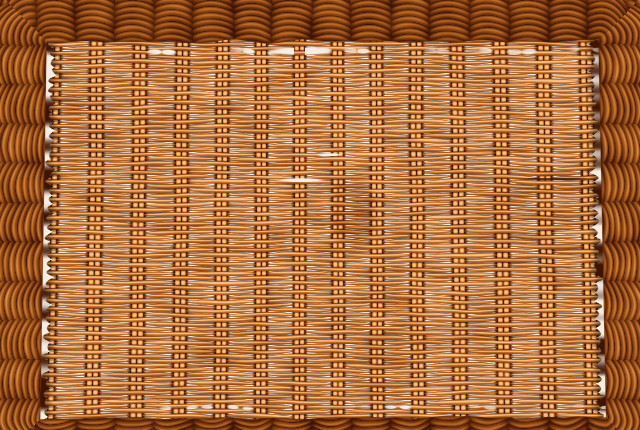
Reproduce this texture procedurally as a WebGL 1 fragment shader.

```glsl
precision highp float;
// Woven cane basket seen from above: flat floor weave inside four bundled walls.
uniform vec2 u_resolution;

#define ROW 0.0107
#define STRAND 0.0142
#define BUNDLE 0.0917
#define BOW 0.85
#define WALL_TONE 0.70
#define FLOOR_TONE 0.07
#define OPENING 0.28
#define DARK vec3(0.25, 0.08, 0.01)
#define BROWN vec3(0.56, 0.28, 0.08)
#define ORANGE vec3(0.78, 0.47, 0.19)
#define PALE vec3(0.97, 0.75, 0.52)
#define BACKDROP vec3(0.97, 0.93, 0.89)

vec2 hashDir(vec2 c) {
  float a = 6.2832 * fract(sin(dot(c, vec2(127.1, 311.7))) * 4375.85);
  return vec2(cos(a), sin(a));
}

// Gradient noise, about -0.7 to 0.7
float noise(vec2 p) {
  vec2 i = floor(p), f = fract(p);
  vec2 s = f * f * (3.0 - 2.0 * f), e = vec2(1.0, 0.0);
  float a = dot(hashDir(i), f);
  float b = dot(hashDir(i + e), f - e);
  float c = dot(hashDir(i + e.yx), f - e.yx);
  float d = dot(hashDir(i + 1.0), f - 1.0);
  return mix(mix(a, b, s.x), mix(c, d, s.x), s.y);
}

// Cane colour ramp from deep shadow to highlight
vec3 cane(float t) {
  vec3 c = mix(DARK, BROWN, clamp(t * 3.0, 0.0, 1.0));
  c = mix(c, ORANGE, clamp(t * 3.0 - 1.0, 0.0, 1.0));
  return mix(c, PALE, clamp(t * 3.0 - 2.0, 0.0, 1.0));
}

float cover(float d, float radius, float aa) {
  return clamp((radius - abs(d)) / aa + 0.5, 0.0, 1.0);
}

// Round profile lit from the positive side, q spans -1 to 1
float cylinder(float q) {
  float body = sqrt(max(0.0, 1.0 - q * q));
  float shine = exp(-6.0 * (q - 0.25) * (q - 0.25));
  return 0.04 + 0.5 * body + 0.44 * shine;
}

float lens(vec2 p, vec2 radius) {
  return 1.0 - smoothstep(0.6, 1.1, length(p / radius));
}

vec3 floorWeave(vec2 p, vec2 lo, vec2 hi) {
  float aa = 1.0 / (ROW * u_resolution.y);
  // Stakes fan out downwards and lean unevenly across the width
  float bend = 0.002 + 0.011 * sin(6.26 * (p.x - 0.714));
  float u = (p.x + bend - 0.745) / mix(0.0963, 0.0938, p.y) + 0.5;
  u += 0.03 * noise(vec2(floor(u + 0.5) * 3.7, p.y * 5.0));
  float stake = floor(u + 0.5), f = u - stake, side = abs(f);
  float rows = p.y / ROW + 0.6 * noise(p * vec2(5.0, 7.0));
  rows += 0.3 * noise(vec2(u * 1.3, rows * 0.5));

  // Odd and even rows trade places at each stake
  float parity = mod(stake, 2.0);
  float frontRow = 2.0 * floor((rows - parity) * 0.5 + 0.5) + parity;
  float backRow = 2.0 * floor((rows - 1.0 + parity) * 0.5 + 0.5) + 1.0 - parity;
  float df = rows - frontRow, db = rows - backRow;
  float z = cos(3.14159 * f);
  float broad = FLOOR_TONE + 0.08 * noise(p * 3.1) + 0.06 * noise(p * 8.0);
  broad -= 0.2 * lens(p - vec2(0.82, 0.51), vec2(0.06, 0.1));
  float frontTint = broad + 0.24 * noise(vec2(u * 0.7, frontRow * 0.73));
  float backTint = broad + 0.24 * noise(vec2(u * 0.7, backRow * 0.73));

  // Openings, then the strands behind
  float loose = noise(vec2(u * 1.9, rows * 0.37));
  float open = smoothstep(0.14, 0.23, side) * (0.85 + 0.9 * loose);
  vec3 col = mix(DARK, BACKDROP, clamp(open, 0.0, 1.0));
  float rb = 0.47 - (OPENING + 0.16 * loose) * z, rf = 0.47 + 0.02 * z;
  float shade = mix(0.2, 1.0, smoothstep(0.12, 0.26, side));
  col = mix(col, cane((cylinder(db / rb) + backTint) * shade), cover(db, rb, aa));

  // Paired stakes show as beads between the front strands
  float q = (side - 0.07) / 0.064;
  float bead = (1.1 * sqrt(max(0.0, 1.0 - q * q)) - 0.03) * (1.0 - 1.8 * db * db);
  col = mix(col, cane(bead + 0.5 * broad), cover(q, 1.0, aa * 0.45));
  col = mix(col, cane(cylinder(df / rf) + frontTint - 0.05 * z), cover(df, rf, aa));

  // Long slits where strands have parted
  float slit = lens(p - vec2(0.70, 0.581), vec2(0.058, 0.005));
  slit = max(slit, lens(p - vec2(0.765, 0.64), vec2(0.03, 0.004)));
  slit = max(slit, lens(p - vec2(0.70, 0.881), vec2(0.08, 0.010)) * step(0.14, side));
  col = mix(col, BACKDROP, slit);
  col = mix(col, DARK, 0.8 * lens(p - vec2(1.29, 0.584), vec2(0.09, 0.003)));

  // Ragged turns along the sides, openings along the top and bottom
  float edge = min(p.x - lo.x, hi.x - p.x);
  float ragged = 0.007 + 0.018 * noise(vec2(stake, rows * 0.47));
  float loopEnd = ragged + 0.012 * df * df;
  col *= mix(0.6, 1.0, smoothstep(0.0, 0.025, edge - ragged + 0.006 * df));
  float light = smoothstep(-0.2, 0.2, noise(vec2(stake * 2.3, p.y * 23.0)));
  vec3 gap = mix(DARK, BACKDROP, light);
  col = mix(col, gap, 1.0 - smoothstep(-0.002, 0.002, edge - loopEnd));
  float topGap = lens(vec2(side - 0.34, hi.y - 0.021 - p.y), vec2(0.2, 0.007));
  float lowGap = lens(vec2(side - 0.32, p.y - lo.y - 0.022), vec2(0.16, 0.005));
  float endGap = max(topGap, lowGap) * smoothstep(-0.2, 0.2, noise(p * 9.0));
  return mix(col, BACKDROP, endGap);
}

vec3 wall(vec2 p, vec2 outward) {
  bool sideWall = outward.x > outward.y;
  float depth = length(outward);
  float along = (sideWall ? p.y + 0.02 : p.x - 0.083) / BUNDLE;
  along += 0.08 * noise(p * 9.0);
  float k = floor(along), v = fract(along) - 0.5;
  float s = depth / STRAND + BOW * (4.0 * v * v - 1.0) + 0.5 * mod(k, 2.0);
  s += (sideWall ? 0.7 : 0.3) * v + 0.6 * noise(p * 12.0);
  float q = 2.0 * fract(s) - 1.0;
  float join = pow(abs(2.0 * v), 4.0) * (sideWall ? 0.5 : 0.8);
  float tone = (cylinder(q) - 0.05) * WALL_TONE * (1.0 - join);
  tone += 0.22 * noise(vec2(floor(s) * 1.7, along * 1.5));
  tone *= mix(0.4, 1.0, smoothstep(0.0, 0.014, depth));
  return cane(tone * (sideWall ? 1.05 : 0.85));
}

void main() {
  vec2 p = gl_FragCoord.xy / u_resolution.y;
  vec2 lo = vec2(mix(0.095, 0.112, p.y), 0.03 + 0.008 * noise(p * 16.0));
  vec2 hi = vec2(mix(1.408, 1.388, p.y), 0.902 + 0.01 * noise(p * 12.0));
  vec2 outward = max(max(lo - p, p - hi), 0.0);
  float inWall = smoothstep(0.0, 1.5 / u_resolution.y, length(outward));
  vec3 col = mix(floorWeave(p, lo, hi), wall(p, outward), inWall);
  gl_FragColor = vec4(col, 1.0);
}
```
